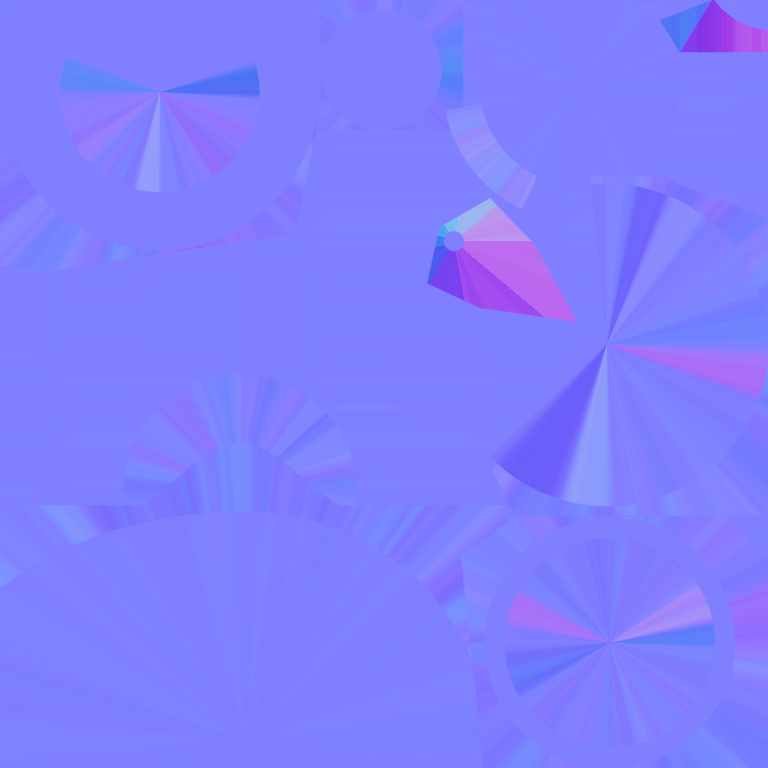
This texture map is drawn by a three.js fragment shader. Its source:

```glsl
// Tangent-space normal map of turned parts: cones, flat rings and skirts.
// Each part is a surface tilt with streaks along rays from its hub;
// the final tilt is encoded as a unit normal.
varying vec2 vUv;
const float EDGE = 0.0013;
const float TAU = 6.2831853;
const vec2 FLAT = vec2(0.0, 0.002);

float hash(float n) { return fract(sin(n * 12.9898) * 43758.5453); }

// Signed noise with plateaus and steep steps
float facets(float x, float seed) {
  float i = floor(x) + seed * 17.3;
  return mix(hash(i), hash(i + 1.0), smoothstep(0.45, 1.0, fract(x))) * 2.0 - 1.0;
}

// Broad facets overlaid with hairlines
vec2 streak(float x, float seed) {
  vec2 broad = vec2(facets(x, seed), facets(x * 1.3, seed + 3.1));
  vec2 fine = vec2(facets(x * 4.7, seed + 5.7), facets(x * 5.3, seed + 8.2));
  return broad * 0.75 + fine * 0.3;
}

float turnAround(vec2 p, vec2 hub) { return atan(p.y - hub.y, p.x - hub.x + 1e-6) / TAU; }

// Angular sector, measured in turns
float wedge(float t, float mid, float halfWidth, float soft) {
  float d = abs(fract(t - mid + 0.5) - 0.5);
  return 1.0 - smoothstep(halfWidth - soft, halfWidth + soft, d);
}
vec2 accent(float t, float mid, float halfWidth, float x, float y) {
  return wedge(t, mid, halfWidth, halfWidth * 0.35) * vec2(x, y);
}

float below(float y, float limit) { return 1.0 - smoothstep(-EDGE, EDGE, y - limit); }
float disc(vec2 p, vec2 c, float r) { return below(length(p - c), r); }

// Half plane on the left of a to b, and a counterclockwise quad
float side(vec2 p, vec2 a, vec2 b) {
  vec2 e = normalize(b - a);
  return below(e.y * (p.x - a.x), e.x * (p.y - a.y));
}
float quad(vec2 p, vec2 a, vec2 b, vec2 c, vec2 d) {
  return side(p, a, b) * side(p, b, c) * side(p, c, d) * side(p, d, a);
}

// Skirt, flat ring and cone around one hub
vec2 turned(vec2 p, vec2 tilt, vec2 hub, float ring, float r, float skirt, vec2 coat, vec2 cone) {
  tilt = mix(mix(tilt, coat, skirt), FLAT, disc(p, hub, ring));
  return mix(tilt, cone, disc(p, hub, r));
}

// Upper left: half-lit cone above a skirt
vec2 ringedCone(vec2 p, vec2 hub, vec2 tilt) {
  float t = turnAround(p, hub);
  float skirt = quad(p, vec2(-0.5, 0.74), vec2(0.052, 0.646), vec2(0.384, 0.695), vec2(0.414, 0.84));
  vec2 coat = streak(t * 34.0, 11.0) * 0.065 + accent(t, -0.22, 0.03, 0.09, -0.1);
  vec2 cone = streak(t * 40.0, 12.0) * 0.035 * wedge(t, -0.25, 0.29, 0.005)
    + accent(t, 0.018, 0.026, -0.19, -0.05) + accent(t, 0.472, 0.028, -0.11, 0.03)
    + accent(t, -0.43, 0.06, 0.08, -0.02) + accent(t, -0.268, 0.02, 0.06, 0.09)
    + accent(t, -0.11, 0.06, 0.06, -0.05);
  return turned(p, tilt, hub, 0.206, 0.13, skirt, coat, cone);
}

// Top: boxed disc, pale disc with a collar, steep corner
vec2 topParts(vec2 p, vec2 small, vec2 pale, vec2 tilt) {
  float t = turnAround(p, small);
  vec2 box = streak(t * 26.0, 21.0) * 0.045 + accent(t, 0.02, 0.07, -0.13, 0.02);
  tilt = turned(p, tilt, small, 0.078, 0.0, below(abs(p.x - 0.51), 0.093) * below(0.831, p.y), box, FLAT);
  t = turnAround(p, pale);
  float collar = disc(p, pale, 0.178) * wedge(t, -0.395, 0.075, 0.002);
  tilt = turned(p, tilt, pale, 0.13, 0.13, collar, streak(t * 46.0, 22.0) * 0.07 + 0.045,
    streak(t * 44.0, 23.0) * 0.01);
  vec2 a = vec2(0.885, 0.932), b = vec2(0.927, 1.0), c = vec2(0.859, 0.974);
  vec2 grain = streak(p.x * 65.0, 24.0) * 0.04;
  tilt = mix(tilt, vec2(-0.17, -0.04) + grain, side(p, a, b) * side(p, b, c) * side(p, c, a));
  vec2 steep = mix(vec2(0.03, -0.28), vec2(0.2, -0.17), smoothstep(0.92, 0.98, p.x));
  return mix(tilt, steep + grain, side(p, b, a) * below(a.y, p.y) * (1.0 - disc(p, vec2(1.01, 1.06), 0.1)));
}

// Centre: leaf whose facets lean away from a flat hub
vec2 leaf(vec2 p, vec2 hub, vec2 tilt) {
  vec2 tip = vec2(0.638, 0.742), low = vec2(0.625, 0.599);
  float mask = quad(p, tip, vec2(0.572, 0.704), vec2(0.556, 0.631), low)
    + quad(p, tip, low, vec2(0.751, 0.581), vec2(0.697, 0.681));
  float t = turnAround(p, hub);
  float a = (floor(t * 9.0) + 0.5 + facets(t * 40.0, 31.0) * 0.2) / 9.0 * TAU;
  return turned(p, tilt, hub, 0.013, 0.0, min(mask, 1.0), vec2(cos(a), sin(a)) * 0.245, FLAT);
}

// Right: large open fan with a skirt
vec2 openFan(vec2 p, vec2 hub, vec2 tilt) {
  float t = turnAround(p, hub);
  float open = 1.0 - wedge(t, 0.443, 0.178, 0.001);
  float skirt = side(p, vec2(1.0, 0.716), vec2(0.853, 0.772)) * below(abs(p.y - 0.55), 0.221)
    * side(p, vec2(0.634, 0.401), vec2(0.671, 0.329));
  vec2 fan = streak(t * 42.0, 42.0) * 0.03
    + accent(t, -0.335, 0.035, -0.06, -0.11) + accent(t, -0.27, 0.022, 0.04, 0.1)
    + accent(t, -0.03, 0.022, 0.15, -0.06) + accent(t, 0.205, 0.016, -0.05, -0.1)
    + accent(t, 0.165, 0.02, 0.05, 0.06) + accent(t, 0.035, 0.03, -0.05, 0.01);
  return mix(tilt, turned(p, tilt, hub, 0.21, 0.21, skirt, streak(t * 36.0, 41.0) * 0.06, fan), open);
}

// Lower left: arch, bell-shaped band and broad pale fan
vec2 archAndFan(vec2 p, vec2 crown, vec2 hub, vec2 tilt) {
  vec2 arch = streak(turnAround(p, crown) * 30.0, 51.0) * 0.058;
  tilt = mix(tilt, arch, disc(p, crown, 0.152) * below(0.342, p.y));
  float bell = 0.379 + 0.044 * cos(clamp((p.x - crown.x) * 19.6, -3.14, 3.14));
  float t = turnAround(p, hub);
  float band = below(p.y, max(0.342, bell)) * below(p.x, 0.66);
  tilt = mix(tilt, streak(t * 46.0, 52.0) * vec2(0.055, 0.085), band);
  vec2 q = (p - hub) * vec2(p.x < hub.x ? 0.7 : 0.95, 1.0);
  return mix(tilt, streak(t * 60.0, 53.0) * 0.013, disc(q, vec2(0.0), 0.3));
}

// Lower right: cone on a streaked plate
vec2 platedCone(vec2 p, vec2 hub, vec2 tilt) {
  float t = turnAround(p, hub);
  vec2 corner = vec2(0.6, 0.277);
  float plate = side(p, corner, vec2(0.63, 0.0)) * side(p, vec2(0.671, 0.328), corner)
    * side(p, vec2(1.0, 0.27), vec2(0.945, 0.328)) * below(p.y, 0.328);
  vec2 coat = streak(t * 28.0, 61.0) * 0.055 + accent(t, 0.02, 0.035, 0.11, -0.04);
  vec2 cone = streak(t * 34.0, 62.0) * 0.04
    + accent(t, 0.445, 0.025, 0.16, -0.06) + accent(t, 0.065, 0.028, 0.14, 0.04)
    + accent(t, 0.012, 0.018, -0.13, -0.02) + accent(t, -0.45, 0.035, -0.08, -0.04);
  return turned(p, tilt, hub, 0.163, 0.137, plate, coat, cone);
}

void main() {
  vec2 p = vUv;
  vec2 tilt = FLAT + 0.01 * facets(p.y * 90.0, 1.0) * facets(p.x * 9.0, 2.0);
  tilt = ringedCone(p, vec2(0.208, 0.88), tilt);
  tilt = topParts(p, vec2(0.497, 0.909), vec2(0.755, 0.889), tilt);
  tilt = openFan(p, vec2(0.79, 0.551), tilt);
  tilt = leaf(p, vec2(0.591, 0.686), tilt);
  tilt = archAndFan(p, vec2(0.3125, 0.36), vec2(0.319, 0.034), tilt);
  tilt = platedCone(p, vec2(0.794, 0.163), tilt);
  gl_FragColor = vec4(0.5 + tilt, 0.5 + 0.5 * sqrt(max(0.0, 1.0 - 4.0 * dot(tilt, tilt))), 1.0);
}
```
